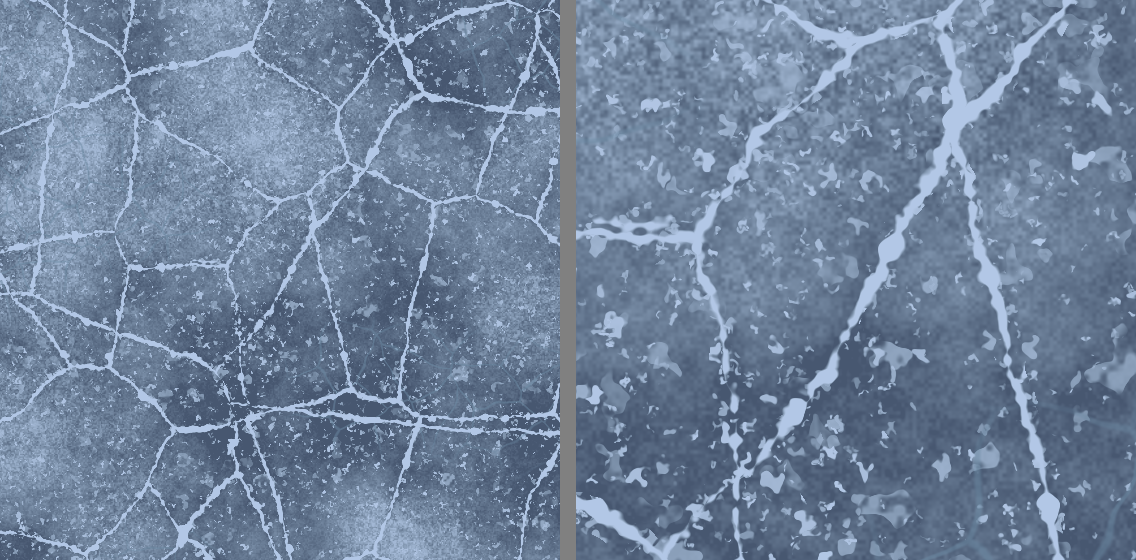
Left, the full canvas; right, a detail of the centre.
Give the GLSL for this texture, as a three.js fragment shader.

```glsl
varying vec2 vUv;

float hash(vec2 p) {
  vec3 q = fract(p.xyx * vec3(0.1031, 0.1030, 0.0973));
  q += dot(q, q.yzx + 33.33);
  return fract((q.x + q.y) * q.z);
}

vec2 hash2(vec2 p) {
  return vec2(hash(p + 17.3), hash(p + 61.7));
}

float noise(vec2 p) {
  vec2 i = floor(p), f = fract(p);
  f = f * f * (3.0 - 2.0 * f);
  return mix(mix(hash(i), hash(i + vec2(1.0, 0.0)), f.x),
             mix(hash(i + vec2(0.0, 1.0)), hash(i + 1.0), f.x), f.y);
}

vec2 noise2(vec2 p) {
  return vec2(noise(p), noise(p + 43.7)) - 0.5;
}

float fbm(vec2 p) {
  float sum = 0.0, amp = 0.5;
  for (int i = 0; i < 5; i++) {
    sum += amp * noise(p);
    p = mat2(1.6, 1.2, -1.2, 1.6) * p + 9.2;
    amp *= 0.5;
  }
  return sum;
}

// Distance to the nearest cell border, in canvas units
float borderDistance(vec2 uv, float scale) {
  vec2 p = uv * scale, cell = floor(p), nearest = vec2(0.0);
  float best = 9.0, border = 9.0;
  for (int y = -2; y <= 2; y++)
    for (int x = -2; x <= 2; x++) {
      vec2 c = cell + vec2(x, y);
      vec2 r = c + hash2(c + scale) - p;
      if (dot(r, r) < best) { best = dot(r, r); nearest = r; }
    }
  for (int y = -2; y <= 2; y++)
    for (int x = -2; x <= 2; x++) {
      vec2 c = cell + vec2(x, y);
      vec2 r = c + hash2(c + scale) - p, gap = r - nearest;
      if (dot(gap, gap) > 0.0001)
        border = min(border, dot(0.5 * (r + nearest), normalize(gap)));
    }
  return border / scale;
}

// Scattered ragged flecks of random size and brightness
float flecks(vec2 uv, float scale, float share, float radius) {
  vec2 p = uv * scale + 0.6 * noise2(uv * scale * 3.2) + 0.005 * scale * noise2(uv * 230.0);
  vec2 cell = floor(p);
  float cover = 0.0;
  for (int y = -1; y <= 1; y++)
    for (int x = -1; x <= 1; x++) {
      vec2 c = cell + vec2(x, y);
      float size = radius * mix(0.4, 1.0, hash(c + scale + 5.1));
      float d = length(p - c - hash2(c + scale)) - size;
      float soft = 0.0009 * scale;
      float shown = step(hash(c + scale + 90.0), share);
      cover = max(cover, shown * mix(0.45, 1.0, hash(c + 31.0)) * smoothstep(soft, -soft, d));
    }
  return cover;
}

void main() {
  vec2 uv = vUv;

  // Cloudy ground with fine grain, grainier where it is pale
  float cloud = fbm(uv * 4.2 + 4.0);
  float patches = smoothstep(0.3, 0.7, noise(uv * 8.0 + 20.0));
  float tone = 0.375 + 1.2 * (cloud - 0.485) + 0.15 * (patches - 0.5);
  float grain = 0.65 * noise(uv * 430.0) + 0.35 * noise(uv * 210.0) - 0.5;
  tone += grain * mix(0.25, 0.65, smoothstep(0.35, 0.62, cloud));
  tone += 0.16 * (noise(uv * 75.0) - 0.5);

  // Faint hairline network in a few places
  vec2 bent = uv + 0.025 * noise2(uv * 14.0) + 0.008 * noise2(uv * 50.0);
  float hair = smoothstep(0.0028, 0.0005, borderDistance(bent, 12.0));
  hair *= smoothstep(0.56, 0.72, noise(uv * 3.2 + 71.0));

  // Two overlaid crack networks, thin and jagged, crusted or worn in places
  vec2 warped = uv + 0.03 * noise2(uv * 9.0) + 0.008 * noise2(uv * 36.0)
              + 0.003 * noise2(uv * 130.0);
  float crackDist = min(borderDistance(warped + 3.0, 4.0), borderDistance(warped + 8.0, 1.9));
  float width = 0.0010 + 0.0030 * noise(uv * 30.0 + 6.0) + 0.0040 * (noise(uv * 210.0) - 0.4);
  width += 0.006 * smoothstep(0.72, 0.92, noise(uv * 52.0 + 15.0));
  width -= 0.0015 * smoothstep(0.6, 0.85, noise(uv * 7.0 + 33.0));
  float crack = smoothstep(width + 0.0011, width - 0.0009, crackDist);
  tone -= 0.16 * exp(-crackDist / 0.008);

  // Frosty flecks, from broken blotches down to dust, thicker by the cracks
  float cluster = mix(0.75, 1.4, smoothstep(0.25, 0.75, noise(uv * 9.0 + 50.0)));
  cluster += 1.3 * smoothstep(0.011, 0.003, crackDist);
  float broken = smoothstep(0.22, 0.62, 0.6 * noise(uv * 190.0 + 8.0) + 0.4 * noise(uv * 80.0));
  float blotch = flecks(uv, 24.0, 0.42, 0.33) * broken;
  float chips = flecks(uv + 2.0, 62.0, 0.22 * cluster, 0.32);
  float dust = flecks(uv + 5.0, 135.0, 0.17 * cluster, 0.34);

  tone = clamp(tone, 0.02, 0.85);
  tone = mix(tone, 0.85, 0.8 * blotch);
  tone = mix(tone, 1.0, max(chips, dust));
  tone = mix(tone, 1.0, crack);

  vec3 slate = vec3(0.27, 0.33, 0.43), frost = vec3(0.70, 0.78, 0.90);
  vec3 color = mix(slate, frost, tone);
  color.g += 0.04 * tone * (1.0 - tone);
  color = mix(color, vec3(0.42, 0.54, 0.64), 0.5 * hair * (1.0 - crack));
  gl_FragColor = vec4(color, 1.0);
}
```
